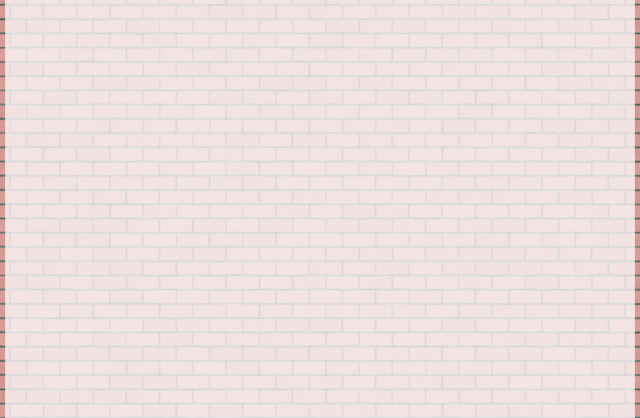
This pattern is drawn by a Shadertoy shader. Its source:

```glsl
// A running-bond brick wall under a pale translucent veil; bare wall shows at both sides.
// Each brick is a rounded box in its own cell, its edges warped by value noise,
// with small shifts of tone per brick and uneven mortar widths.

#define COLUMNS 19.25
#define ROWS 29.36
#define ROW_SHIFT 0.345
#define JOINT_SHIFT 0.302
#define JOINT_HALF 0.058
#define CORNER 0.07
#define WOBBLE 0.045
#define STRIP 0.0080
#define VEIL_ALPHA 0.80
#define VEIL_COLOR vec3(0.980, 0.962, 0.966)
#define BRICK_COLOR vec3(0.835, 0.605, 0.580)
#define MORTAR_COLOR vec3(0.330, 0.420, 0.400)

float hash(vec2 p) {
    vec3 q = fract(p.xyx * vec3(0.1031, 0.1030, 0.0973));
    q += dot(q, q.yzx + 33.33);
    return fract((q.x + q.y) * q.z);
}

float noise(vec2 p) {
    vec2 i = floor(p), f = fract(p);
    f = f * f * (3.0 - 2.0 * f);
    return mix(mix(hash(i), hash(i + vec2(1, 0)), f.x),
               mix(hash(i + vec2(0, 1)), hash(i + vec2(1, 1)), f.x), f.y);
}

float roundedBox(vec2 p, vec2 halfSize, float radius) {
    vec2 d = abs(p) - halfSize + radius;
    return length(max(d, 0.0)) + min(max(d.x, d.y), 0.0) - radius;
}

// Wall colour; p counts brick widths across and rows down, pixel is in rows.
vec3 wall(vec2 p, float aspect, float pixel) {
    // Slightly hand-laid edges
    vec2 q = p * vec2(aspect, 1.0);
    vec2 warp = vec2(noise(q * 1.3 + 40.0), noise(q * 1.1 + 90.0)) - 0.5;
    p += WOBBLE * warp / vec2(aspect, 1.0);

    // Alternate rows move by half a brick
    float row = floor(p.y);
    float x = p.x - JOINT_SHIFT - 0.5 * mod(row, 2.0);
    vec2 id = vec2(floor(x), row) + 50.0;
    vec2 local = (vec2(fract(x), fract(p.y)) - 0.5) * vec2(aspect, 1.0);

    // Brick shape with uneven mortar
    float joint = JOINT_HALF * (0.85 + 0.35 * noise(q * 0.9 + 15.0));
    vec2 halfSize = 0.5 * vec2(aspect, 1.0) - joint * vec2(0.9, 1.0);
    float d = roundedBox(local, halfSize, CORNER);
    float soft = 0.025 + 0.7 * pixel;
    float mortar = smoothstep(-soft, soft, d);

    // Tone per brick, broad mottling and fine grain
    float tone = 0.035 * (hash(id) - 0.5) + 0.03 * (noise(q * 3.0) - 0.5)
               + 0.025 * (noise(q * 9.0) - 0.5);
    vec3 mortarColor = MORTAR_COLOR + 0.16 * (noise(q * 1.7 + 7.0) - 0.5);
    return mix(BRICK_COLOR + tone, mortarColor, mortar);
}

void mainImage(out vec4 fragColor, in vec2 fragCoord) {
    vec2 uv = fragCoord / iResolution.xy;
    vec2 p = vec2(uv.x * COLUMNS, (1.0 - uv.y) * ROWS - ROW_SHIFT);
    float aspect = (iResolution.x / COLUMNS) / (iResolution.y / ROWS);
    vec3 color = wall(p, aspect, ROWS / iResolution.y);

    // Veil over all but the narrow side strips
    float side = min(uv.x, 1.0 - uv.x);
    float edge = 0.6 / iResolution.x;
    float veil = VEIL_ALPHA * smoothstep(STRIP - edge, STRIP + edge, side);
    fragColor = vec4(mix(color, VEIL_COLOR, veil), 1.0);
}
```
